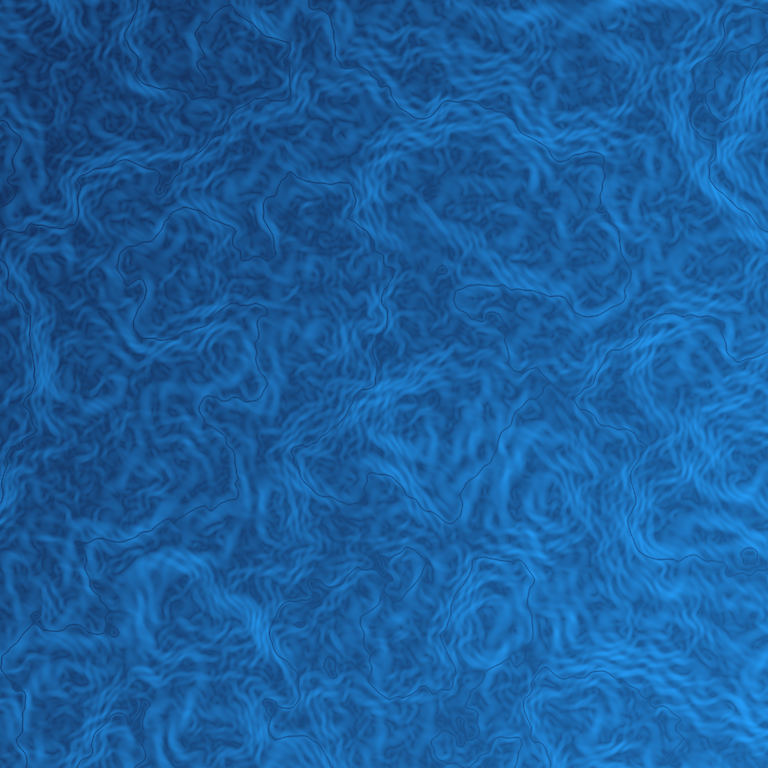
Give the GLSL for this texture, as a WebGL 2 fragment shader.

```glsl
#version 300 es
precision highp float;

#define OCTAVES 5
#define BASE_FREQ 4.5
#define LACUNARITY 2.03
#define SLOPE_DECAY 0.9
#define WARP 0.45
#define EDGE_STEP 0.0019
#define SLOPE_SCALE 4.0
#define WISP_GAIN 1.16
#define FLOOR_TONE -0.08
#define SHEEN vec2(0.39, -0.28)
#define DEEP_BLUE vec3(0.09, 0.29, 0.51)
#define BRIGHT_BLUE vec3(0.14, 0.60, 0.95)

uniform vec2 u_resolution;
out vec4 fragColor;

float hash(vec2 cell) {
    vec3 q = fract(cell.xyx * vec3(0.1031, 0.1030, 0.0973));
    q += dot(q, q.yzx + 33.33);
    return fract((q.x + q.y) * q.z);
}

// Ramp through a lattice corner in a random direction
float cornerRamp(vec2 cell, vec2 offset) {
    float angle = 6.2832 * hash(cell);
    return dot(vec2(cos(angle), sin(angle)), offset);
}

float gradientNoise(vec2 p) {
    vec2 cell = floor(p);
    vec2 f = p - cell;
    vec2 fade = f * f * f * (f * (f * 6.0 - 15.0) + 10.0);
    vec2 e = vec2(1.0, 0.0);
    float low = mix(cornerRamp(cell, f), cornerRamp(cell + e, f - e), fade.x);
    float high = mix(cornerRamp(cell + e.yx, f - e.yx),
                     cornerRamp(cell + e.xx, f - e.xx), fade.x);
    return mix(low, high, fade.y);
}

// Layered noise, each octave sheared by the sum so far, folded at zero
float foldedHeight(vec2 p) {
    float height = 0.0;
    float freq = BASE_FREQ;
    float slope = 1.0;
    for (int i = 0; i < OCTAVES; i++) {
        float turn = 0.7 + 2.1 * float(i);
        vec2 axis = vec2(cos(turn), sin(turn));
        vec2 q = p + WARP * height * axis;
        q = mat2(axis.x, axis.y, -axis.y, axis.x) * q;
        height += slope / freq * gradientNoise(q * freq + 17.3 * float(i + 1));
        freq *= LACUNARITY;
        slope *= SLOPE_DECAY;
    }
    return abs(height);
}

// Steepness by central differences; folds cancel into thin dark lines
float steepness(vec2 p) {
    vec2 e = vec2(EDGE_STEP, 0.0);
    vec2 rise = vec2(foldedHeight(p + e) - foldedHeight(p - e),
                     foldedHeight(p + e.yx) - foldedHeight(p - e.yx));
    return length(rise) / (2.0 * EDGE_STEP);
}

void main() {
    vec2 uv = gl_FragCoord.xy / u_resolution;
    vec2 p = gl_FragCoord.xy / u_resolution.y;

    // Wisps over a diagonal sheen
    float wisps = 1.0 - exp(-steepness(p) / SLOPE_SCALE);
    float tone = FLOOR_TONE + WISP_GAIN * wisps + dot(SHEEN, uv - 0.5);
    tone = clamp(tone, -0.45, 1.2);

    fragColor = vec4(mix(DEEP_BLUE, BRIGHT_BLUE, tone), 1.0);
}
```
